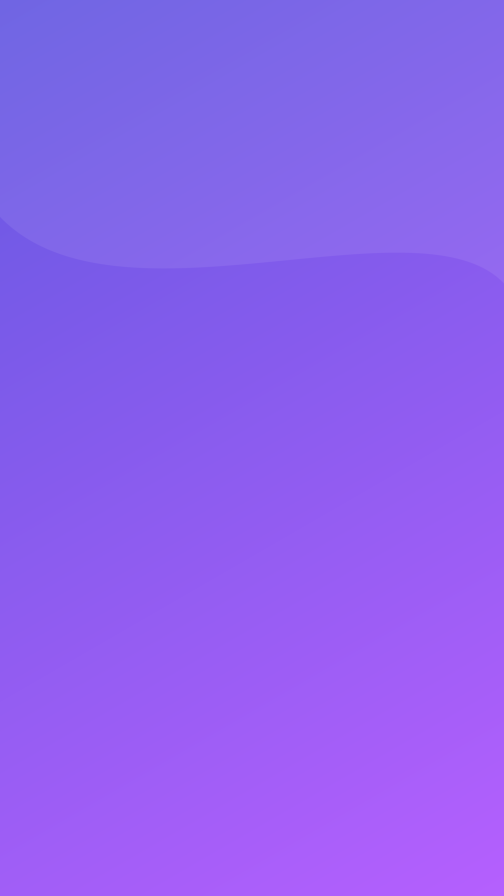
This background is drawn by a WebGL 2 fragment shader. Its source:

```glsl
#version 300 es
precision highp float;
// Diagonal indigo-to-violet gradient with a pale translucent wave across the top.

uniform vec2 u_resolution;
out vec4 fragColor;

const vec3 INDIGO = vec3(0.388, 0.345, 0.880);
const vec3 VIOLET = vec3(0.710, 0.375, 0.995);
const float VEIL_OPACITY = 0.08;
const float GRADIENT_ANGLE = 30.0; // degrees away from straight down

// Cubic Bezier point at parameter t
vec2 bezier(vec2 a, vec2 b, vec2 c, vec2 d, float t) {
    float s = 1.0 - t;
    return s * s * s * a + 3.0 * s * s * t * b + 3.0 * s * t * t * c + t * t * t * d;
}

// Derivative of the cubic Bezier at parameter t
vec2 bezierTangent(vec2 a, vec2 b, vec2 c, vec2 d, float t) {
    float s = 1.0 - t;
    return 3.0 * (s * s * (b - a) + 2.0 * s * t * (c - b) + t * t * (d - c));
}

// Approximate signed distance above a curve whose x always increases
float heightAboveCurve(vec2 p, vec2 a, vec2 b, vec2 c, vec2 d) {
    float low = 0.0;
    float high = 1.0;
    for (int i = 0; i < 18; i++) {
        float middle = 0.5 * (low + high);
        if (bezier(a, b, c, d, middle).x < p.x) low = middle;
        else high = middle;
    }
    float t = 0.5 * (low + high);
    vec2 tangent = normalize(bezierTangent(a, b, c, d, t));
    return (p.y - bezier(a, b, c, d, t).y) * tangent.x;
}

// Gradient running corner to corner, from top left to bottom right
vec3 diagonalGradient(vec2 p, vec2 size, float angle, vec3 start, vec3 end) {
    vec2 direction = vec2(sin(angle), cos(angle));
    float t = dot(vec2(p.x, size.y - p.y), direction) / dot(size, direction);
    return mix(start, end, clamp(t, 0.0, 1.0));
}

void main() {
    // Canvas height is one unit
    vec2 size = vec2(u_resolution.x / u_resolution.y, 1.0);
    vec2 p = gl_FragCoord.xy / u_resolution.y;
    float pixel = 1.0 / u_resolution.y;

    vec3 color = diagonalGradient(p, size, radians(GRADIENT_ANGLE), INDIGO, VIOLET);

    // Pale veil above the wave
    float height = heightAboveCurve(p,
        size * vec2(0.0, 0.758), size * vec2(0.2315, 0.6224),
        size * vec2(0.8333, 0.7826), size * vec2(1.0, 0.6836));
    float veil = smoothstep(-0.75 * pixel, 0.75 * pixel, height);
    color = mix(color, vec3(1.0), VEIL_OPACITY * veil);

    fragColor = vec4(color, 1.0);
}
```
